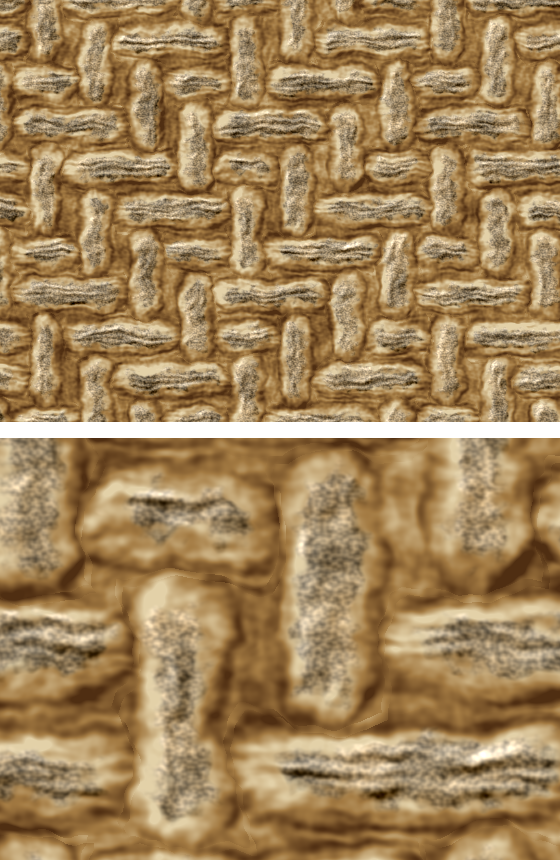
Top: the whole. Bottom: its middle third, enlarged.
A Shadertoy shader for this texture:

```glsl
vec2 gradientAt(vec2 p) {
    float a = 6.2832 * fract(sin(dot(p, vec2(127.1, 311.7))) * 43758.5);
    return vec2(cos(a), sin(a));
}

float noise(vec2 p) {
    vec2 i = floor(p), f = p - i;
    vec2 u = f * f * f * (f * (f * 6.0 - 15.0) + 10.0);
    vec2 e = vec2(1, 0);
    float low = mix(dot(gradientAt(i), f), dot(gradientAt(i + e), f - e), u.x);
    float high = mix(dot(gradientAt(i + e.yx), f - e.yx), dot(gradientAt(i + 1.0), f - 1.0), u.x);
    return 1.4 * mix(low, high, u.y);
}

// Row offset of the upright strand in a column; the order repeats every 8 columns
int phase(int column) {
    return (column ^ ((column >> 2) & 1)) & 3;
}

bool uprightOnTop(int column, int row) {
    return ((row - phase(column)) & 3) < 2;
}

// 1 on the strand axis, 0 on its outline, negative outside
float strand(float across, float halfWidth, float fromEnd) {
    return 1.0 - length(vec2(across / halfWidth, min(fromEnd - 0.3, 0.0) / 0.45));
}

// Height of the relief, outline value of the nearest strand, 1 where it lies level
vec3 weave(vec2 g) {
    g += 0.1 * vec2(noise(g * 1.7), noise(g * 1.7 + 40.0));
    g += 0.04 * vec2(noise(g * 6.0 + 9.0), noise(g * 6.0 + 70.0));
    vec2 cell = round(g), q = g - cell;
    ivec2 id = ivec2(cell);

    // Signed distance from the ends of a level float, one or two columns long
    float toLevel = 1.0, toUpright = 1.0;
    for (int i = -1; i <= 1; i++) {
        float d = abs(q.x - float(i)) - 0.5;
        if (uprightOnTop(id.x + i, id.y)) toUpright = min(toUpright, d);
        else toLevel = min(toLevel, d);
    }
    float levelEnd = max(toUpright, 0.0) - max(toLevel, 0.0);
    float uprightEnd = 0.9 - abs(mod(g.y - float(phase(id.x)) + 1.5, 4.0) - 2.0);

    float upright = strand(q.x, 0.31, uprightEnd);
    float level = strand(q.y, 0.38, levelEnd);
    float edge = max(max(upright, level), -0.35);

    // Fibres run along each strand
    float isLevel = step(upright, level);
    float fibre = mix(noise(vec2(g.x * 8.0, g.y * 3.5)),
                      1.5 * noise(vec2(g.x * 1.6, g.y * 10.0)), isLevel);
    float height = smoothstep(-0.15, 0.75, edge) + 0.27 * fibre
                 + 0.15 * noise(g * 5.0 + 3.0) + 0.07 * noise(g * 13.0);
    return vec3(height, edge, isLevel);
}

void mainImage(out vec4 fragColor, in vec2 fragCoord) {
    vec2 uv = fragCoord / iResolution.xy;
    vec2 g = vec2(11.15 * uv.x - 0.9, 9.95 * (1.0 - uv.y) + 0.05);

    // Light from the upper left
    vec3 surface = weave(g);
    float edge = surface.y;
    float lit = surface.x - weave(g - vec2(0.045, 0.06)).x;

    // Stained base: dark crevices, pale strands, pale patches between
    float crevice = (edge + 0.12) / 0.13;
    float patches = noise(g * 1.9 + 30.0) + 0.7 * noise(g * 3.8);
    float tone = 0.47 + 0.3 * smoothstep(-0.05, 0.35, edge)
               - 0.2 * exp(-crevice * crevice) + 0.5 * lit
               + 0.25 * patches + 0.12 * noise(g * 12.0) + 0.14 * noise(g * 0.7);
    vec3 color = mix(vec3(0.31, 0.18, 0.07), vec3(0.64, 0.48, 0.26), clamp(tone * 2.0, 0.0, 1.0));
    color = mix(color, vec3(0.89, 0.82, 0.66), clamp(tone * 2.0 - 1.0, 0.0, 1.0));

    // Worn silver glitter, ragged and different on every raised part
    float wear = noise(g * 1.1 + 50.0) + noise(g * 4.0 + 20.0) + 0.7 * noise(g * 10.0);
    float silver = smoothstep(0.28, 0.65, edge + 0.3 * wear);
    float speckle = noise(g * 14.0) * 0.5 + noise(g * 27.0 + 5.0) * 0.65;
    float sheen = 1.0 + 0.5 * speckle + 0.35 * noise(g * 2.2 + 80.0) - 0.1 * surface.z;
    vec3 glitter = vec3(0.60, 0.52, 0.40) * sheen + 0.7 * lit;
    color = mix(color, glitter, 0.85 * silver);

    fragColor = vec4(clamp(color, 0.0, 1.0), 1.0);
}
```
